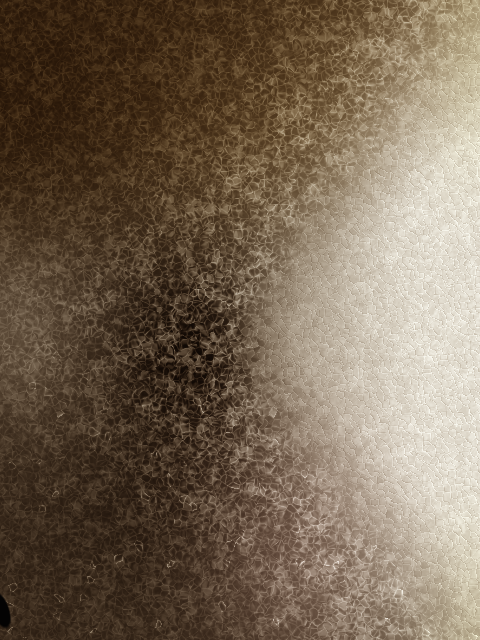
This texture is drawn by a Shadertoy shader. Its source:

```glsl
// Frosted, crackled glass lit from the right by a warm wedge of light.
// A smooth brightness field is refracted through Voronoi cells, then
// grained with streaky frost, bright cell rims and a few sparkles.

vec2 hash2(vec2 p) {
    vec3 q = fract(p.xyx * vec3(0.1031, 0.1030, 0.0973));
    q += dot(q, q.yzx + 33.33);
    return fract((q.xx + q.yz) * q.zy);
}

float noise(vec2 p) {
    vec2 i = floor(p), f = fract(p);
    f = f * f * (3.0 - 2.0 * f);
    return mix(mix(hash2(i).x, hash2(i + vec2(1, 0)).x, f.x),
               mix(hash2(i + vec2(0, 1)).x, hash2(i + vec2(1, 1)).x, f.x), f.y);
}

float blob(vec2 p, vec2 center, vec2 radius) {
    vec2 d = (p - center) / radius;
    return exp(-dot(d, d));
}

// Returns rim distance, rim slope toward the light, and the cell id.
vec4 crackle(vec2 p) {
    vec2 base = floor(p), f = fract(p), nearest = vec2(0), cell = vec2(0);
    float best = 9.0;
    for (int j = -1; j <= 1; j++)
    for (int i = -1; i <= 1; i++) {
        vec2 g = vec2(i, j);
        vec2 r = g + hash2(base + g) - f;
        if (dot(r, r) < best) { best = dot(r, r); nearest = r; cell = g; }
    }
    float rim = 9.0, slope = 0.0;
    for (int j = -2; j <= 2; j++)
    for (int i = -2; i <= 2; i++) {
        vec2 g = cell + vec2(i, j);
        vec2 r = g + hash2(base + g) - f;
        vec2 across = r - nearest;
        if (dot(across, across) > 0.0001) {
            vec2 n = normalize(across);
            float d = dot(0.5 * (r + nearest), n);
            if (d < rim) { rim = d; slope = dot(n, vec2(0.8, 0.6)); }
        }
    }
    return vec4(rim, slope, base + cell);
}

// x: brightness, y: coverage by the bright wedge, z: distance left of its edge
vec3 lightField(vec2 uv) {
    float rise = uv.y - 0.47;
    float edge = 0.43 + 1.1 * sqrt(rise * rise + 0.01);
    float width = 0.10 + 0.50 * abs(rise);
    float wedge = smoothstep(edge - width, edge + width, uv.x);
    float away = max(edge - uv.x, 0.0);

    float shade = 0.23 + 0.28 * exp(-6.0 * away * away);
    shade = mix(shade, 0.20, 0.95 * blob(uv, vec2(0.37, 0.45), vec2(0.19, 0.18)));
    shade -= 0.08 * blob(uv, vec2(0.33, 0.22), vec2(0.20, 0.14));
    shade -= 0.03 * blob(uv, vec2(0.0, 0.85), vec2(0.30, 0.20));
    shade += 0.13 * blob(uv, vec2(0.02, 0.49), vec2(0.13, 0.15));
    shade += 0.07 * blob(uv, vec2(0.63, 0.08), vec2(0.16, 0.16));
    float peak = 0.61 + 0.28 * smoothstep(0.48, 0.92, uv.x);
    return vec3(mix(shade, peak, wedge), wedge, away);
}

void mainImage(out vec4 fragColor, in vec2 fragCoord) {
    vec2 uv = fragCoord / iResolution.xy;
    vec2 p = fragCoord / iResolution.y;
    float pixel = 98.0 / iResolution.y;

    // Warped cells, each bending the light a little
    vec2 q = p * 98.0 + 0.5 * vec2(noise(p * 130.0), noise(p * 130.0 + 41.0));
    vec4 glass = crackle(q);
    vec2 random = hash2(glass.zw + 71.0);
    vec3 field = lightField(uv + (random - 0.5) * vec2(0.03, 0.02));
    float wedge = field.y;

    // Frost streaks, turned differently in every cell
    float angle = 6.283 * random.x;
    vec2 dir = vec2(cos(angle), sin(angle));
    float streak = noise(vec2(dot(q, dir) * 1.3, dot(q, vec2(-dir.y, dir.x)) * 4.0));
    float patches = noise(q * 0.65 + 13.0) * 0.45 + noise(q * 1.7 + 5.0) * 0.55;
    float frost = smoothstep(0.38, 0.80, patches * 0.65 + streak * 0.4);

    // Rims and grain are strongest in the shade beside the wedge
    float rim = 1.0 - smoothstep(0.0, 0.03 + max(pixel, 0.08), glass.x);
    float rimGain = 0.3 + 1.0 * noise(q * 0.6 + 29.0);
    float grain = 0.09 + 0.15 * exp(-6.0 * field.z * field.z);
    grain += 0.08 * blob(uv, vec2(0.42, 0.46), vec2(0.16, 0.20));
    float shaded = grain * (0.95 * frost + 0.60 * rim * rimGain - 0.50);
    float lit = 0.05 * (frost - 0.4) + 0.09 * rim * glass.y + 0.02 * (random.y - 0.5);
    float value = field.x + mix(shaded, lit, smoothstep(0.05, 0.75, wedge));
    value += 0.04 * (noise(p * 300.0) - 0.5);

    // Scattered sparkles, denser low down
    float sparkle = step(0.975, random.y) * smoothstep(0.25, 0.05, glass.x);
    value += 0.25 * sparkle * streak * (1.0 - wedge) * smoothstep(0.8, 0.1, uv.y);

    // Warm tone curve: browner at upper left, greyer in the middle and below
    float brown = smoothstep(0.5, 0.85, uv.y) * (1.0 - wedge);
    vec3 tone = mix(vec3(1.0, 1.21, 1.46), vec3(1.0, 1.30, 1.80), brown);
    vec3 color = pow(vec3(clamp(value, 0.06, 0.97)), tone);
    color.b *= 0.97 - 0.07 * smoothstep(0.8, 1.0, uv.x) * smoothstep(0.15, 0.5, abs(uv.y - 0.45));
    color += vec3(0.01, -0.012, 0.006) * blob(uv, vec2(0.62, 0.15), vec2(0.2));

    // Small dark leaf shape at the lower left border
    vec2 leaf = p - vec2(0.001, 0.047);
    leaf = vec2(leaf.x + 0.28 * leaf.y, leaf.y) / vec2(0.013, 0.027);
    float leafMask = 1.0 - smoothstep(0.9, 1.15, length(leaf));
    fragColor = vec4(mix(color, vec3(0.015, 0.01, 0.01), leafMask), 1.0);
}
```
